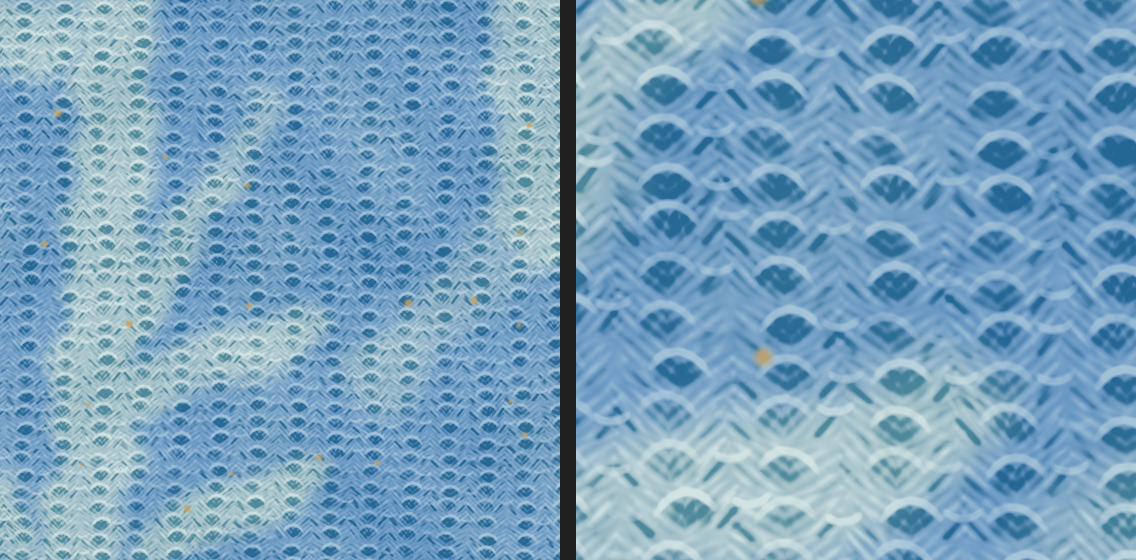
Left, the full canvas; right, a detail of the centre.
Reproduce this texture procedurally as a Shadertoy shader.

```glsl
const vec2 STITCHES = vec2(14.7, 35.0);
const float ASPECT = 2.38; // stitch width over stitch height

// Ends of the pale bands left by the dye
const vec4 BANDS[10] = vec4[10](
    vec4(0.21, 1.02, 0.20, 0.55), vec4(0.19, 0.55, 0.15, 0.00),
    vec4(0.48, 0.84, 0.39, 0.66), vec4(0.39, 0.66, 0.23, 0.44),
    vec4(0.53, 0.41, 0.18, 0.28), vec4(0.97, 1.00, 0.97, 0.62),
    vec4(0.92, 0.58, 0.68, 0.32), vec4(0.53, 0.14, 0.28, 0.03),
    vec4(0.00, 0.95, 0.10, 0.93), vec4(0.00, 0.12, 0.05, 0.00));
// Half-width and strength of each band
const vec2 SPREADS[10] = vec2[10](
    vec2(0.070, 0.95), vec2(0.075, 1.00), vec2(0.025, 0.75), vec2(0.040, 1.00),
    vec2(0.050, 1.00), vec2(0.090, 0.90), vec2(0.060, 0.50), vec2(0.045, 1.00),
    vec2(0.070, 0.85), vec2(0.040, 0.85));

vec2 hash2(vec2 p) {
    return fract(sin(vec2(dot(p, vec2(127.1, 311.7)), dot(p, vec2(269.5, 183.3)))) * 4375.85);
}

float segmentDistance(vec2 p, vec2 a, vec2 b) {
    vec2 ab = b - a;
    return length(p - a - ab * clamp(dot(p - a, ab) / dot(ab, ab), 0.0, 1.0));
}

float cover(float d, float soft) {
    return 1.0 - smoothstep(-soft, soft, d);
}

// Parabolic strand that tapers towards both ends
float strand(vec2 p, float bend, float reach, float width, float soft) {
    float taper = 1.0 - smoothstep(0.55 * reach, reach, abs(p.x));
    float slope = 2.0 * bend * p.x;
    float d = abs(p.y - bend * p.x * p.x) / sqrt(1.0 + slope * slope);
    return cover(d - width * (0.4 + 0.6 * taper), soft) * taper;
}

float cellular(vec2 p) {
    float nearest = 2.0;
    for (int j = -1; j <= 1; j++)
    for (int i = -1; i <= 1; i++) {
        vec2 id = floor(p) + vec2(i, j);
        nearest = min(nearest, length(id + hash2(id) - p));
    }
    return nearest;
}

float clouds(vec2 uv) {
    return sin(uv.x * 19.0 + 2.0 * sin(uv.y * 7.0)) * sin(uv.y * 9.0 + uv.x * 6.0);
}

// 0 in blue cloth, 1 in pale cloth
float paleness(vec2 uv) {
    vec2 p = uv + 0.010 * vec2(sin(uv.y * 23.0) + sin(uv.y * 51.0 + 2.0),
                               sin(uv.x * 27.0 + 1.0));
    float pale = 0.0;
    for (int i = 0; i < 10; i++) {
        float d = segmentDistance(p, BANDS[i].xy, BANDS[i].zw) - SPREADS[i].x;
        pale = max(pale, cover(d, 0.030) * SPREADS[i].y);
    }
    return clamp(pale + 0.06 + 0.17 * clouds(uv), 0.0, 1.0);
}

// Shade of the knit: 0 in the gaps, 1 on the raised loops
float knitTone(vec2 p, float soft) {
    float gap = 0.0, light = 0.0, inner = 0.0, fibres = 0.0;
    for (int j = -1; j <= 1; j++)
    for (int i = -1; i <= 1; i++) {
        vec2 id = floor(p) + vec2(i, j), h = hash2(id), k = hash2(id + 41.0);
        vec2 q = (p - id - 0.5) * vec2(ASPECT, 1.0) - (h - 0.5) * vec2(0.36, 0.24);
        q.y -= 0.24 * (k.y - 0.5) * q.x; // each loop leans a little
        vec2 m = vec2(abs(q.x), q.y);
        float onRight = step(0.0, q.x);

        // Opening below the arch, crossed by two leaning strands
        vec2 o = (q - vec2(0.3 * (k.x - 0.5), -0.04)) / vec2(0.58, 0.38);
        gap = max(gap, cover(length(o) - 0.80, 0.45) * (0.55 + 0.45 * h.x));
        float a = segmentDistance(q, vec2(-0.50 + 0.3 * k.x, -0.42), vec2(0.10 * k.y, 0.25));
        float b = segmentDistance(q, vec2(0.55 - 0.3 * k.y, -0.40), vec2(0.22 * k.x, 0.22));
        inner = max(inner, cover(min(a, b + 0.04 * h.x) - 0.05, soft + 0.05) * (0.3 + 0.7 * h.y));

        // Slanted slits on both flanks
        float slit = segmentDistance(m, vec2(0.74, -0.42), vec2(1.06, -0.04)) - 0.07;
        gap = max(gap, cover(slit, soft + 0.06) * (0.25 + 0.75 * mix(k.x, k.y, onRight)));

        // Arch, short link to the next column, and legs along the slits
        float arch = strand(q - vec2(0.0, 0.37), -0.95, 0.80, 0.090, soft);
        vec2 l = q - vec2(0.5 * ASPECT + 0.4 * (k.x - 0.5), -0.02 + 0.26 * (h.y - 0.5));
        float link = strand(l, 0.90, 0.52, 0.085, soft) * (0.15 + 0.70 * k.y);
        float leg = segmentDistance(m, vec2(0.62, -0.24), vec2(1.00, 0.22)) - 0.045;
        light = max(light, max(arch * (0.60 + 0.40 * h.x), link));
        light = max(light, cover(leg, soft + 0.04) * (0.15 + 0.55 * mix(h.y, k.x, onRight)));

        // Fine yarn fanning out from the column
        float near = cover(m.x - 1.2, 0.1) * cover(abs(q.y) - 0.5, 0.1);
        fibres += near * sin(19.0 * (q.y - (0.6 + 0.5 * h.y) * m.x) + 6.0 * h.x);
    }
    float tone = 0.52 + 0.13 * fibres - 0.62 * gap * (1.0 - 0.75 * inner);
    return mix(tone, 1.0, light * 0.9);
}

vec3 clothColor(float tone, float pale) {
    vec3 shadow = mix(vec3(0.14, 0.40, 0.58), vec3(0.31, 0.54, 0.61), pale);
    vec3 body = mix(vec3(0.42, 0.60, 0.77), vec3(0.65, 0.76, 0.79), pale);
    vec3 raised = mix(vec3(0.62, 0.75, 0.84), vec3(0.82, 0.89, 0.89), pale);
    vec3 c = mix(shadow, body, smoothstep(0.0, 0.52, tone));
    return mix(c, raised, smoothstep(0.45, 1.0, tone));
}

void mainImage(out vec4 fragColor, in vec2 fragCoord) {
    vec2 uv = fragCoord / iResolution.xy;
    float soft = 0.035 + 0.6 * STITCHES.y / iResolution.y;
    vec2 p = uv * STITCHES - vec2(0.19, 0.0); // slightly uneven columns and rows
    p += vec2(0.10 * sin(uv.y * 9.0 + uv.x * 4.0), 0.22 * sin(uv.x * 8.0 + uv.y * 5.0));
    float mottle = 0.5 - cellular(uv * vec2(75.0, 80.0));
    float tone = knitTone(p, soft) + 0.26 * mottle + 0.09 * clouds(uv.yx + 0.3);
    vec3 color = clothColor(tone, paleness(uv + 0.012 * mottle));
    // Sparse ochre flecks
    vec2 g = uv * 8.0, id = floor(g), h = hash2(id + 3.0);
    float fleck = cover(length(g - id - 0.15 - 0.7 * h.yx) - mix(0.02, 0.05, h.y), 0.03);
    color = mix(color, vec3(0.80, 0.63, 0.36), fleck * 0.8 * step(0.7, hash2(id + 19.0).x));
    fragColor = vec4(color, 1.0);
}
```
